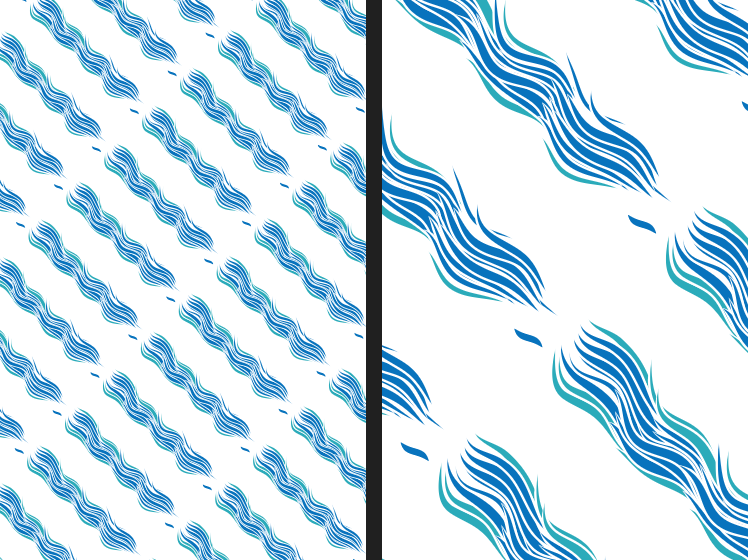
Left: the whole. Right: its middle third, enlarged.
Give the GLSL for this pattern, as a Shadertoy shader.

```glsl
// Diagonal rows of flowing, hair-like bundles in blue and teal on white.
// A rotated grid repeats one bundle; a loop layers tapered wavy strands,
// each with a thin white rim that separates it from those beneath.

const float UNITS = 768.0;               // design units per canvas height
const vec2  ORIGIN = vec2(198.0, 148.0); // head of one bundle, from upper left
const vec2  CELL = vec2(217.8, 73.5);    // repeat along and across the rows
const float HEAD = 2.5;                  // where a bundle starts in its cell
const float BUNDLE_END = 218.0;
const float WAVE_LENGTH = 50.0;
const float WAVE_HEIGHT = 3.4;
const float RIM = 1.1;
const int   LANES = 9;
const int   STAGES = 4;
const vec3  PAPER = vec3(1.0);
const vec3  BLUE = vec3(0.03, 0.45, 0.74);
const vec3  TEAL = vec3(0.17, 0.67, 0.73);
const float TAU = 6.2831853;

struct Strand { float lane, drift, start, flare, phase; };

float hash(float n) {
    n = fract(n * 0.1031 + 0.137);
    n *= n + 33.33;
    n *= n + n;
    return fract(n);
}

// Half height of the bundle: narrow head, broad body, tapering tail
float envelope(float u) {
    float body = 13.2 + 2.5 * cos(u * TAU / 165.0 - 0.9);
    return body * mix(0.65, 1.0, smoothstep(0.0, 24.0, u))
                * mix(1.0, 0.5, smoothstep(165.0, 216.0, u));
}

// Height of a strand at distance u along the bundle
float strandPath(float u, Strand s) {
    float along = u - s.start;
    float track = s.lane + s.drift * (along / 65.0 - 0.5);
    float tail = smoothstep(175.0, 216.0, u);
    float centre = 1.5 + 2.5 * sin(u / 65.0) - 5.0 * tail;
    float wave = WAVE_HEIGHT * (1.0 - 0.5 * tail)
               * sin(u * TAU / WAVE_LENGTH - 0.7 * s.lane);
    float ripple = 0.9 * sin(u / 7.5 + s.lane * 2.6)
                 + 0.7 * sin(u / 6.0 + s.phase);
    return centre + track * envelope(u) + wave + ripple
         + s.flare * exp(-max(along, 0.0) / 8.0);
}

// Antialiased coverage of a stroke, also when thinner than a pixel
float coverage(float d, float halfWidth, float px) {
    return clamp((halfWidth - d) / px + 0.5, 0.0, 1.0)
         * min(1.0, 2.0 * halfWidth / px);
}

// Pointed profile: zero at both ends, one in the middle
float taper(float t) {
    return max(0.0, 4.0 * t * (1.0 - t));
}

vec3 bundle(vec2 q, float px) {
    vec3 col = PAPER;
    for (int i = 0; i < LANES * STAGES; i++) {
        float id = float(i);
        float stage = float(i / LANES);
        float lane = float((i * 4) % LANES) / float(LANES - 1) * 2.0 - 1.0;
        float edge = lane * lane;
        float r1 = hash(id + 3.0), r2 = hash(id + 57.0);
        float r3 = hash(id + 111.0), r4 = hash(id + 193.0);

        // Staggered extent of this strand: long in the core, short on the edges
        bool head = stage < 0.5;
        float start = HEAD + (head ? 9.0 * r1 : 45.0 * stage + 28.0 * (r1 - 0.4));
        float span = mix(62.0, 102.0, r2) * (1.0 - 0.35 * edge);
        float end = min(start + span, BUNDLE_END - 14.0 * r3 - 14.0 * edge * r4);
        float t = (q.x - start) / (end - start);
        if (t <= 0.0 || t >= 1.0) continue;

        // Tips curl upward at the head and outward along the edges
        float flare = head ? -4.5 : lane < -0.7 ? -7.5 : lane > 0.7 ? 2.5 : 0.0;
        Strand s = Strand(lane, 0.6 * (r4 - 0.5), start, flare, TAU * r2);
        float y = strandPath(q.x, s);
        float slope = strandPath(q.x + 0.5, s) - strandPath(q.x - 0.5, s);
        float d = abs(q.y - y) / sqrt(1.0 + slope * slope);

        // Thicker strands in the core, more teal on the edges
        float profile = taper(t);
        float halfWidth = mix(1.2, 2.8, r3) * (1.0 - 0.3 * edge) * profile;
        halfWidth *= stage > 2.5 ? 0.8 : 1.0;
        float rim = RIM * min(1.0, 3.0 * profile);
        vec3 ink = hash(id + 271.0) < 0.13 + 0.28 * edge ? TEAL : BLUE;
        col = mix(col, PAPER, coverage(d, halfWidth + rim, px));
        col = mix(col, ink, coverage(d, halfWidth, px));
    }

    // Loose dash below the tail
    float t = (q.x - 203.5) / 15.5;
    float d = abs(q.y - mix(14.5, 11.5, t) - 0.8 * sin(t * TAU));
    return mix(col, BLUE, coverage(d, 1.7 * taper(t), px));
}

void mainImage(out vec4 fragColor, in vec2 fragCoord) {
    float px = UNITS / iResolution.y;
    vec2 p = vec2(fragCoord.x, iResolution.y - fragCoord.y) * px - ORIGIN;

    // Turn by 45 degrees so x runs down the rows, then repeat
    vec2 q = vec2(p.x + p.y, p.y - p.x) * sqrt(0.5);
    q.x = mod(q.x - HEAD, CELL.x) + HEAD;
    q.y = mod(q.y + 0.5 * CELL.y, CELL.y) - 0.5 * CELL.y;

    fragColor = vec4(bundle(q, px), 1.0);
}
```
